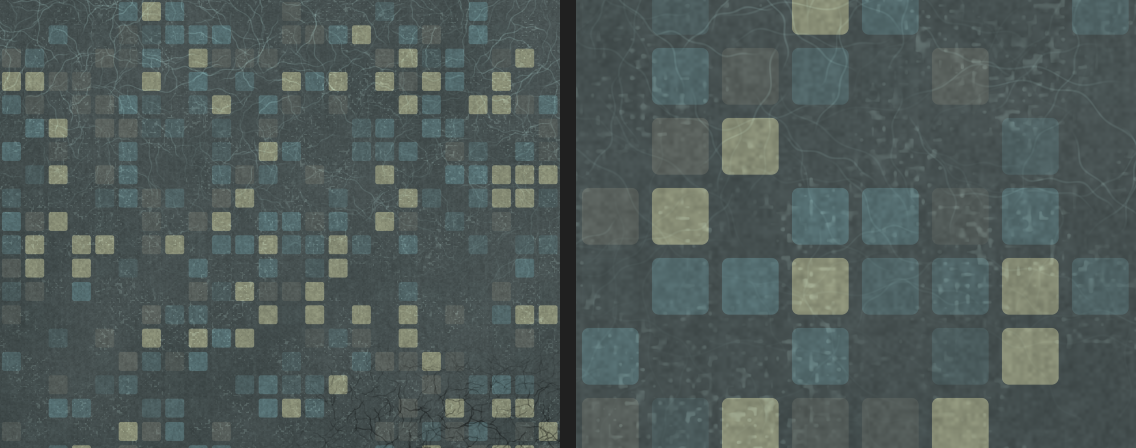
Left, the full canvas; right, a detail of the centre.
This pattern is drawn by a Shadertoy shader. Its source:

```glsl
// Worn slate wall with a grid of rounded tiles in cream, blue and grey.
// Tiles are hashed per cell; layered noise gives the grain, and bent
// strokes in rotated grids give pale scratches and dark twigs.

float hash(vec2 p) {
    return fract(sin(dot(p, vec2(127.1, 311.7))) * 43758.55);
}

float noise(vec2 p) {
    vec2 i = floor(p), f = fract(p);
    f = f * f * (3.0 - 2.0 * f);
    return mix(mix(hash(i), hash(i + vec2(1, 0)), f.x),
               mix(hash(i + vec2(0, 1)), hash(i + vec2(1, 1)), f.x), f.y);
}

float fbm(vec2 p) {
    float sum = 0.0, amp = 0.5;
    for (int i = 0; i < 4; i++) {
        sum += amp * noise(p);
        p = p * 2.03 + 17.3;
        amp *= 0.5;
    }
    return sum / 0.9375;
}

mat2 rotate(float a) {
    return mat2(cos(a), sin(a), -sin(a), cos(a));
}

float roundedBox(vec2 p, float halfSize, float radius) {
    vec2 d = abs(p) - halfSize + radius;
    return length(max(d, 0.0)) + min(max(d.x, d.y), 0.0) - radius;
}

// One bent stroke per cell, summed over differently turned grids
float strokes(vec2 p, float density, float seed, float pixel) {
    float ink = 0.0;
    for (int i = 0; i < 12; i++) {
        float k = float(i), scale = density * (0.6 + 0.09 * k);
        vec2 q = rotate(k * 2.4 + seed) * p * scale + k * 7.31;
        vec2 id = floor(q) + seed + k * 13.0;
        float r = hash(id), strength = hash(id + 41.7);
        vec2 f = rotate(r * 6.283) * (fract(q) - 0.5);
        f.y += 0.07 * sin(f.x * 6.0 + r * 50.0) + 0.015 * sin(f.x * 23.0 + r * 90.0);
        float line = 1.0 - smoothstep(0.0, 0.0007 + pixel, abs(f.y) / scale);
        ink += line * strength * (1.0 - smoothstep(0.28, 0.49, length(f)));
    }
    return ink;
}

// Colour in rgb, opacity in a
vec4 tileStyle(vec2 id) {
    float kind = hash(id + 3.7), vary = hash(id + 58.2);
    if (kind < 0.135) return vec4(0.54, 0.56, 0.465, 0.93 + 0.07 * vary);
    if (kind < 0.36) return vec4(0.34, 0.45, 0.465, 0.3 + 0.6 * vary);
    if (kind < 0.52) return vec4(0.37, 0.395, 0.375, 0.35 + 0.5 * vary);
    return vec4(0.29, 0.34, 0.34, 0.25 * step(0.75, vary));
}

void mainImage(out vec4 fragColor, in vec2 fragCoord) {
    float pixel = 1.0 / iResolution.y;
    vec2 p = fragCoord * pixel;

    // Slate ground with broad stains
    float stain = fbm(p * 5.0 + 4.0);
    vec3 color = vec3(0.262, 0.302, 0.303) + 0.07 * (stain - 0.5);
    color += 0.012 * smoothstep(0.5, 1.0, p.y);

    // Tiles, counted from the top edge
    vec2 grid = vec2(p.x, 1.0 - p.y) * 19.2;
    vec4 tile = tileStyle(floor(grid));
    float d = roundedBox(fract(grid) - 0.49, 0.405, 0.1);
    float edge = 19.2 * pixel;
    float cover = 1.0 - smoothstep(-0.6 * edge, 0.6 * edge, d);
    color = mix(color, tile.rgb, cover * tile.a);

    // Fine grain, faint vertical weave and clustered pale specks
    float grain = noise(p * 330.0) + 0.8 * noise(p * 150.0 + 9.0) - 0.9;
    float weave = noise(p * vec2(260.0, 50.0)) - 0.5;
    color *= 1.0 + 0.12 * grain + 0.06 * weave;
    float wear = smoothstep(0.35, 0.7, fbm(p * 22.0));
    float specks = smoothstep(0.62, 0.95, noise(p * 240.0 + 31.0)) * wear;
    color += vec3(0.085, 0.1, 0.095) * specks;

    // Pale scratches, thickest near the top
    float scratchZone = smoothstep(0.3, 0.95, p.y + 0.5 * (stain - 0.5));
    float scratches = min(strokes(p, 7.0, 2.0, pixel), 1.4);
    color += vec3(0.085, 0.11, 0.107) * scratches * (0.08 + 0.92 * scratchZone);

    // Dark twigs in the lower right
    float twigZone = (1.0 - smoothstep(0.06, 0.3, p.y)) * smoothstep(0.55, 0.85, p.x);
    float twigs = min(strokes(p, 12.0, 5.0, pixel), 1.3);
    color *= 1.0 - 0.3 * twigs * twigZone;

    fragColor = vec4(color, 1.0);
}
```
